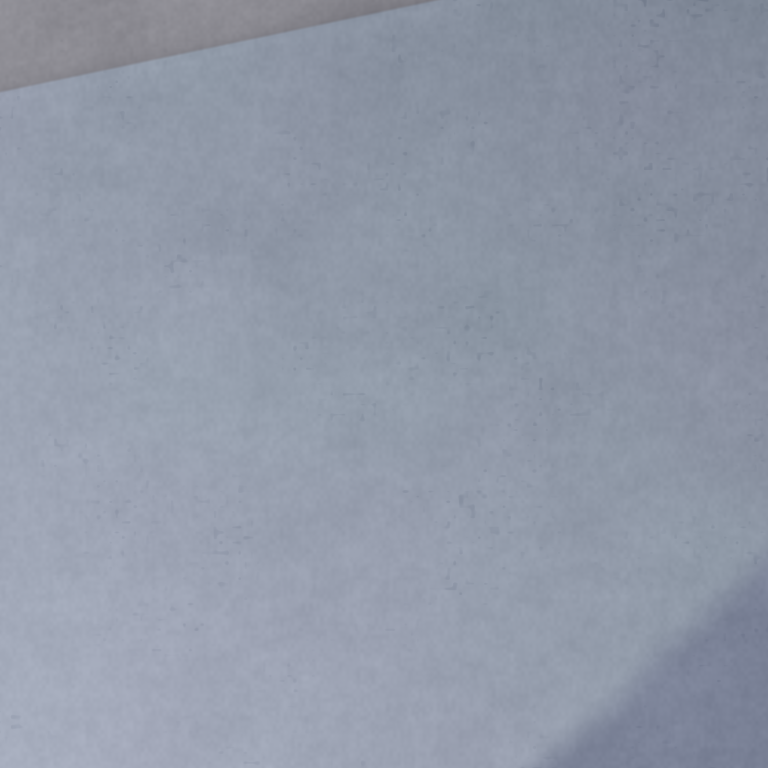
Reproduce this texture procedurally as a WebGL 2 fragment shader.

```glsl
#version 300 es
precision highp float;
// A pale blue-grey plaster wall in slanting light, with a grey strip above
// a sloping edge and a soft shadow in the lower right corner. Layers of
// stretched value noise give the mottling, the grain and the sparse pits.

uniform vec2 u_resolution;
out vec4 fragColor;

float hash(vec2 cell) {
    uvec2 q = uvec2(ivec2(cell)) * uvec2(1597u, 3571u);
    uint n = (q.x ^ (q.y << 7)) * 74699u;
    n = (n ^ (n >> 15)) * 48271u;
    n ^= n >> 13;
    return float(n & 65535u) / 65535.0;
}

float valueNoise(vec2 p) {
    vec2 cell = floor(p);
    vec2 f = fract(p);
    f = f * f * (3.0 - 2.0 * f);
    float low = mix(hash(cell), hash(cell + vec2(1.0, 0.0)), f.x);
    float high = mix(hash(cell + vec2(0.0, 1.0)), hash(cell + vec2(1.0)), f.x);
    return mix(low, high, f.y);
}

// Octave noise centred on zero, roughly -0.5 to 0.5
float fractalNoise(vec2 p, int octaves) {
    float sum = 0.0;
    float total = 0.0;
    float weight = 1.0;
    for (int i = 0; i < octaves; i++) {
        sum += weight * (valueNoise(p) - 0.5);
        total += weight;
        weight *= 0.62;
        p = mat2(1.98, 0.16, -0.16, 1.98) * p + vec2(17.3, 41.7);
    }
    return sum / total;
}

// Broad stains with brushed texture across and along the wall
float mottling(vec2 p) {
    float stains = fractalNoise(p * vec2(8.0, 10.0), 4);
    float across = fractalNoise(p * vec2(26.0, 62.0) + 90.0, 3);
    float along = fractalNoise(p * vec2(75.0, 24.0) + 150.0, 3);
    return 0.045 * stains + 0.024 * across + 0.020 * along;
}

float grain(vec2 p) {
    float fine = valueNoise(p * vec2(210.0, 170.0) + 300.0) - 0.5;
    float medium = valueNoise(p * vec2(105.0, 95.0) + 500.0) - 0.5;
    return 0.020 * fine + 0.013 * medium;
}

// Small dark marks that gather in loose clusters
float pits(vec2 p) {
    float mark = valueNoise(p * vec2(125.0, 150.0) + 700.0);
    float cluster = valueNoise(p * vec2(13.0, 17.0) + 60.0);
    return smoothstep(0.76, 0.97, mark) * smoothstep(0.35, 0.85, cluster);
}

vec3 wallColor(vec2 p) {
    float light = 0.650 - 0.075 * p.x - 0.080 * p.y;
    light += 0.012 * exp(-5.0 * length(p));
    vec3 color = light + vec3(0.0, 0.032, 0.092);
    float tint = fractalNoise(p * 3.5 + 220.0, 2);
    return color + tint * vec3(0.014, -0.012, 0.006);
}

vec3 stripColor(vec2 p, float height) {
    vec3 color = vec3(0.565, 0.562, 0.590) - 0.07 * p.x;
    float streaks = fractalNoise(vec2(p.x + p.y, p.y - 0.4 * p.x) * vec2(30.0, 75.0), 3);
    color += 0.030 * streaks;
    return color - 0.055 * exp(-height / 0.012);
}

// Signed distance to a line through a point, positive to its left
float lineSide(vec2 p, vec2 origin, vec2 direction) {
    vec2 d = normalize(direction);
    return dot(p - origin, vec2(-d.y, d.x));
}

void main() {
    vec2 p = gl_FragCoord.xy / u_resolution;
    float pixel = 1.0 / min(u_resolution.x, u_resolution.y);

    // Lit wall, a little brighter just under the edge
    float edge = lineSide(p, vec2(0.0, 0.880), vec2(0.57, 0.120));
    vec3 color = wallColor(p);
    color += 0.014 * exp(-abs(edge + 0.012) / 0.012);

    // Corner shadow, blurred and faintly wavering
    float shade = -lineSide(p, vec2(0.705, 0.0), vec2(0.295, 0.275));
    shade += 0.012 * fractalNoise(p * 14.0 + 30.0, 2);
    float shadow = smoothstep(-0.028, 0.032, shade);
    color = mix(color, vec3(0.470, 0.498, 0.582), 0.92 * shadow);

    // Strip above the sloping edge
    float softness = max(0.0025, pixel);
    float above = smoothstep(-softness, softness, edge);
    color = mix(color, stripColor(p, max(edge, 0.0)), above);

    // Surface texture
    color += mottling(p) + grain(p);
    color -= pits(p) * vec3(0.042, 0.040, 0.036) * (1.0 - 0.6 * above);

    fragColor = vec4(clamp(color, 0.0, 1.0), 1.0);
}
```
